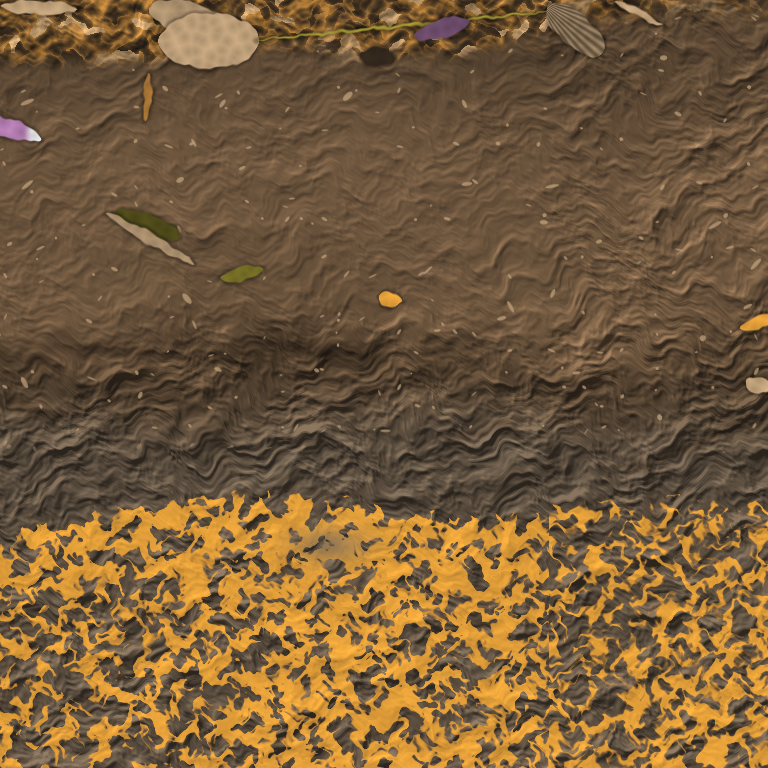
Give the GLSL for this texture, as a WebGL 2 fragment shader.

```glsl
#version 300 es
precision highp float;
// Damp soil with leaf litter above a rough asphalt edge and worn yellow road paint.
uniform vec2 u_resolution;
out vec4 fragColor;

#define PAINT_TOP 0.35
#define PAINT_WEAR 0.405
#define SEAM_X 0.715
#define LITTER_EDGE 0.925
#define SOIL vec3(0.415, 0.325, 0.235)
#define SHADE vec3(0.2, 0.155, 0.11)
#define ASPHALT vec3(0.345, 0.295, 0.24)
#define PAINT vec3(0.89, 0.625, 0.225)
#define OCHRE vec3(0.66, 0.46, 0.21)
#define STRAW vec3(0.75, 0.63, 0.48)
#define VIOLET vec3(0.69, 0.48, 0.68)
#define MOSS vec3(0.31, 0.29, 0.1)

vec2 p;    // canvas position
vec3 col;  // colour so far

vec2 hash2(vec2 v) {
  vec3 q = fract(v.xyx * vec3(0.1031, 0.103, 0.0973));
  q += dot(q, q.yzx + 33.33);
  return fract((q.xx + q.yz) * q.zy);
}

// Cellular noise: nearest distance and a random value for the cell.
vec2 cell(vec2 v) {
  vec2 base = floor(v), best = vec2(9, 0);
  for (int j = -1; j <= 1; j++)
    for (int i = -1; i <= 1; i++) {
      vec2 id = base + vec2(i, j), h = hash2(id);
      float d = length(id + h - v);
      if (d < best.x) best = vec2(d, fract(h.x * 7.3 + h.y * 3.7));
    }
  return best;
}

// Layered sines bend the other patterns.
vec2 wobble(vec2 v) {
  vec2 s = sin(v.yx + 1.6 * sin(v * 0.7 + 2.0));
  return s + 0.5 * sin(v.yx * 2.3 - 1.3 * s.yx + 1.0);
}

float relief(vec2 v) {
  v += 0.016 * wobble(v * 23.0) + 0.005 * wobble(v * 81.0);
  vec2 q = v * vec2(13, 25);
  float h = 0.0, amp = 0.6;
  for (int i = 0; i < 4; i++) {
    float d = cell(q).x;
    h += amp * d * d;
    q = q * 2.07 + vec2(17.3, 9.1);
    amp *= 0.52;
  }
  return h;
}

// Signed distance to a blade, widest at its middle; ends holds both tips.
float blade(vec2 v, vec4 ends, float w) {
  vec2 ab = ends.zw - ends.xy, av = v - ends.xy;
  float t = clamp(dot(av, ab) / dot(ab, ab), 0.0, 1.0);
  return length(av - ab * t) - 2.0 * w * sqrt(t * (1.0 - t));
}

// Lays a blade with a soft shadow.
void lay(vec4 ends, float w, vec3 tint) {
  float aa = 1.2 / u_resolution.y;
  float d = blade(p + 0.0012 * wobble(p * 150.0), ends, w);
  col *= 0.7 + 0.3 * smoothstep(0.0, 0.007, d);
  col = mix(tint * (0.9 + 0.2 * cell(p * 65.0).x), col, smoothstep(-aa, aa, d));
}

// Dark hollow with blurred rim.
float hollow(vec4 ends, float w) {
  return 0.6 - 0.6 * smoothstep(-w, w, blade(p + 0.006 * wobble(p * 45.0), ends, w * 0.6));
}

// One chip per grid cell, kept at random.
float chips(vec2 v, float scale) {
  vec2 q = v * scale, h = hash2(floor(q) + 40.0), k = hash2(floor(q) + 91.0);
  float turn = (k.x - 0.5) * 2.4, aa = scale / u_resolution.y;
  vec2 arm = vec2(cos(turn), sin(turn)) * (0.05 + 0.13 * h.x), c = 0.3 + 0.4 * h;
  float d = blade(fract(q), vec4(c - arm, c + arm), 0.03 + 0.05 * h.y);
  return step(k.y, 0.14) * (1.0 - smoothstep(-aa, aa, d));
}

void main() {
  p = gl_FragCoord.xy / u_resolution;
  vec2 bend = wobble(p * 11.0);
  float right = smoothstep(SEAM_X - 0.02, SEAM_X + 0.03, p.x);

  // Soil fading down into asphalt, lit from the upper left
  float rough = 1.0 - smoothstep(0.48, 0.61, p.y + 0.012 * bend.x - 0.05 * right);
  float slope = relief(p) - relief(p + vec2(-0.0025, 0.004));
  col = mix(ASPHALT, SOIL, smoothstep(0.4, 0.55, p.y + 0.01 * bend.y));
  col *= 1.0 + 0.035 * bend.x - 0.15 * smoothstep(0.8, 0.94, p.y);
  float dark = 0.45 * exp(-pow(abs(p.y - 0.505 + 0.02 * bend.y) / 0.045, 2.0));
  dark += hollow(vec4(-0.05, 0.545, 0.5, 0.545), 0.022);
  dark += hollow(vec4(0.55, 0.543, 0.66, 0.573), 0.007);
  dark += hollow(vec4(-0.03, 0.472, 0.12, 0.465), 0.01);
  dark += hollow(vec4(0.59, 0.435, 0.67, 0.445), 0.012);
  dark += hollow(vec4(0.78, 0.385, 1.03, 0.458), 0.011);
  col = mix(col, SHADE, min(dark, 0.85));
  col *= clamp(1.0 + mix(1.3, 3.6, max(rough, 0.4 * right)) * slope, 0.5, 1.6);

  // Worn paint: pointed flakes left between the cells
  vec2 q = p + 0.006 * wobble(p * 70.0) + 0.002 * wobble(p * 190.0);
  vec2 flake = cell(q * vec2(36, 43) * (1.0 + 0.25 * step(SEAM_X, p.x)));
  float field = 0.6 * flake.x + 0.4 * cell(q * 88.0 + 9.0).x;
  float top = PAINT_TOP + 0.012 * (bend.x + right) - 0.04 * (1.0 - smoothstep(0.0, 0.06, p.x));
  float wear = PAINT_WEAR + 0.7 * smoothstep(-0.025, 0.025, p.y - top);
  wear += 0.025 * right + 0.025 * bend.y * (0.5 + right);
  wear += 0.06 * smoothstep(0.3, 0.05, p.y) * smoothstep(0.36, 0.2, p.x);
  wear -= 0.045 * exp(-40.0 * pow(abs(p.x - 0.48), 2.0));
  wear -= 0.05 * smoothstep(0.2, 0.32, p.y) * (1.0 - right);
  wear += 0.3 * (1.0 - smoothstep(0.1, 0.22, cell(q * 13.0 + 5.0).x));
  float soft = mix(0.035, 0.085, right), depth = field - wear;
  vec3 coat = mix(OCHRE * 1.08, PAINT, smoothstep(0.0, 0.13, depth + 0.06 * flake.y));
  coat *= 0.95 + 0.09 * flake.y + 0.6 * slope;
  vec2 patchPos = (p - vec2(0.43, 0.29)) / vec2(0.045, 0.022);
  coat = mix(coat, STRAW * 0.7, 0.8 * exp(-dot(patchPos, patchPos)));
  col = mix(col, coat, smoothstep(-soft, soft, depth));

  // Leaf litter along the top
  float edge = LITTER_EDGE + 0.055 * smoothstep(0.42, 0.9, p.x) + 0.009 * bend.x;
  float litter = smoothstep(-0.012, 0.018, p.y - edge + 0.02 * (flake.x - 0.5));
  vec2 fibre = cell(q * vec2(48, 75) + 3.0);
  vec3 mulch = mix(SHADE, OCHRE, smoothstep(0.15, 0.75, 0.6 * fibre.x + 0.45 * fibre.y));
  mulch = mix(mulch, STRAW, 0.7 * smoothstep(0.84, 0.9, fibre.y)) * (1.0 + 2.0 * slope);
  col = mix(col, mulch, litter * (1.0 - 0.6 * smoothstep(0.78, 0.92, p.x)));

  // Scattered chips
  float bare = 0.75 * smoothstep(0.38, 0.45, p.y) * (1.0 - litter);
  for (float i = 0.0; i < 3.0; i++)
    col = mix(col, STRAW, bare * chips(p + 0.37 * i, 19.0 + 11.0 * i));

  // Leaves, stems, petals and feather
  lay(vec4(0.195, 0.99, 0.3, 0.96), 0.022, STRAW * 0.9);
  lay(vec4(0.207, 0.947, 0.337, 0.947), 0.036, STRAW);
  lay(vec4(0.335, 0.948, 0.715, 0.985), 0.002, MOSS * 2.0);
  float barbs = 0.65 + 0.15 * sin(atan(p.y - 1.0, p.x - 0.7) * 60.0);
  lay(vec4(0.713, 0.993, 0.785, 0.93), 0.021, STRAW * barbs);
  lay(vec4(0.8, 1, 0.862, 0.967), 0.004, STRAW);
  lay(vec4(0, 0.992, 0.1, 0.988), 0.009, STRAW);
  lay(vec4(0.54, 0.953, 0.612, 0.973), 0.012, VIOLET * 0.62);
  lay(vec4(0.47, 0.928, 0.513, 0.924), 0.012, SHADE);
  lay(vec4(-0.04, 0.85, 0.052, 0.82), 0.012, mix(VIOLET, vec3(0.9), smoothstep(0.03, 0.043, p.x)));
  lay(vec4(0.194, 0.903, 0.19, 0.842), 0.005, OCHRE);
  lay(vec4(0.15, 0.722, 0.233, 0.692), 0.014, MOSS);
  lay(vec4(0.138, 0.722, 0.252, 0.657), 0.007, STRAW * 0.9);
  lay(vec4(0.288, 0.637, 0.342, 0.65), 0.009, MOSS * 1.5);
  lay(vec4(0.493, 0.613, 0.522, 0.607), 0.009, PAINT);
  lay(vec4(0.962, 0.572, 1.015, 0.589), 0.008, PAINT);
  lay(vec4(0.97, 0.502, 1.003, 0.495), 0.011, STRAW);
  fragColor = vec4(clamp(col, 0.0, 1.0), 1);
}
```
